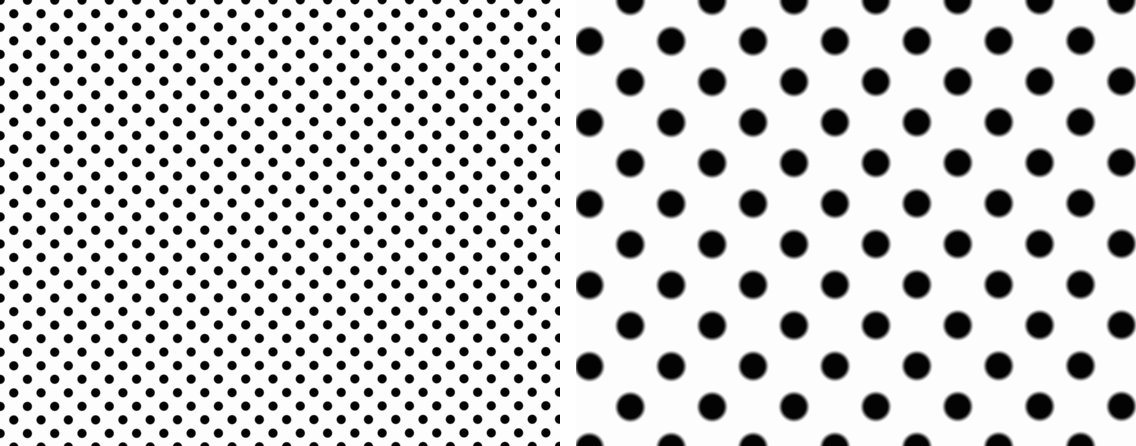
Left, the full canvas; right, a detail of the centre.
A WebGL 2 fragment shader for this pattern:

```glsl
#version 300 es
precision highp float;
// Small black polka dots in staggered rows on a white ground.

uniform vec2 u_resolution;
out vec4 fragColor;

const vec3 PAPER = vec3(0.993);
const vec3 INK = vec3(0.012);

// Lengths are fractions of the canvas height.
const vec2 HALF_STEP = vec2(0.03059, 0.03036); // column and row spacing
const float DOT_RADIUS = 0.0102;
const float ROW_TILT = 0.0013;
const vec2 TOP_LEFT_DOT = vec2(0.0003, 0.9995);

// Offset from the nearest point of a grid with the given period.
vec2 gridOffset(vec2 p, vec2 period) {
    return mod(p + 0.5 * period, period) - 0.5 * period;
}

// Distance to the nearest centre of two interleaved grids.
float staggeredDistance(vec2 p, vec2 halfStep) {
    vec2 period = 2.0 * halfStep;
    float evenRows = length(gridOffset(p, period));
    float oddRows = length(gridOffset(p - halfStep, period));
    return min(evenRows, oddRows);
}

// Coverage of a disc with a smoothed rim.
float discMask(float dist, float radius, float softness) {
    return 1.0 - smoothstep(radius - softness, radius + softness, dist);
}

void main() {
    vec2 p = gl_FragCoord.xy / u_resolution.y;

    // Rows climb very slightly to the right.
    vec2 lattice = p - TOP_LEFT_DOT;
    lattice.y -= ROW_TILT * p.x;

    // Rim is never thinner than a pixel.
    float softness = max(0.0021, 0.8 / u_resolution.y);
    float dots = discMask(staggeredDistance(lattice, HALF_STEP), DOT_RADIUS, softness);

    fragColor = vec4(mix(PAPER, INK, dots), 1.0);
}
```
